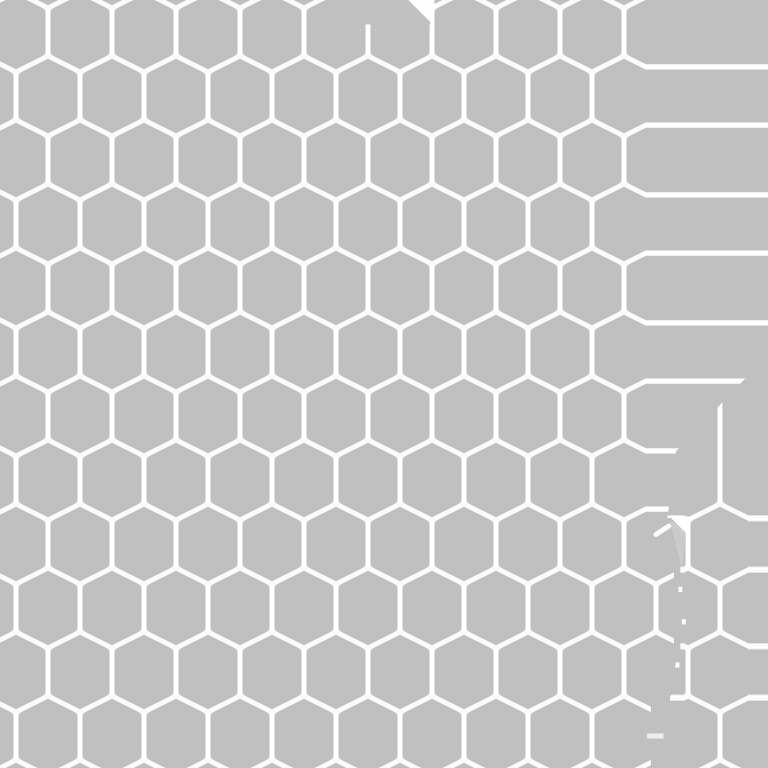
Give the GLSL for this pattern, as a three.js fragment shader.

```glsl
varying vec2 vUv;

const float REPEATS = 12.0;
const float HALF_LINE = 0.038;
const vec3 GREY = vec3(0.753);
const vec3 PALE = vec3(0.93);
const vec3 WHITE = vec3(0.995);

float coverage(float dist, float blur) {
  return clamp(0.5 - dist / blur, 0.0, 1.0);
}

float smoothMin(float a, float b, float k) {
  float h = max(k - abs(a - b), 0.0) / k;
  return min(a, b) - 0.25 * h * h * k;
}

float boxDistance(vec2 p, vec2 centre, vec2 halfSize) {
  vec2 d = abs(p - centre) - halfSize;
  return max(d.x, d.y);
}

float segmentDistance(vec2 p, vec2 a, vec2 b) {
  vec2 ab = b - a;
  return length(p - a - ab * clamp(dot(p - a, ab) / dot(ab, ab), 0.0, 1.0));
}

// Signed distance to the line through a and b, positive on its left
float sideDistance(vec2 p, vec2 a, vec2 b) {
  vec2 ab = normalize(b - a);
  return dot(p - a, vec2(-ab.y, ab.x));
}

// Corners run clockwise
float triangleDistance(vec2 p, vec2 a, vec2 b, vec2 c) {
  return max(sideDistance(p, a, b), max(sideDistance(p, b, c), sideDistance(p, c, a)));
}

// Distance to the nearest wall inside one hexagon centred on zero
float hexagonEdge(vec2 p) {
  vec2 q = abs(p);
  float slant = dot(vec2(0.25, 0.5) - q, normalize(vec2(0.5, 1.0)));
  return smoothMin(0.5 - q.x, slant, 0.05);
}

// Two interleaved grids of hexagon centres, on even and odd rows
float honeycombLine(vec2 p) {
  vec2 period = vec2(1.0, 2.0);
  vec2 evenCell = mod(p - vec2(0.25, -0.5), period) - 0.5 * period;
  vec2 oddCell = mod(p - vec2(0.75, 0.5), period) - 0.5 * period;
  return max(hexagonEdge(evenCell), hexagonEdge(oddCell)) - HALF_LINE;
}

// Ragged border between the main field and the lower right block
float seamPosition(float y) {
  float upper = 10.44 + 0.13 * (y - 4.0) + 0.82 * max(y - 4.95, 0.0);
  float lower = mix(10.32, 10.58, smoothstep(1.1, 1.3, y));
  return mix(lower, upper, step(3.9, y));
}

float seamGap(float y) {
  return mix(0.15, 0.05, smoothstep(1.1, 1.3, y)) * step(y, 3.9);
}

void main() {
  vec2 p = vUv * REPEATS;
  float blur = 1.2 * fwidth(p.y);

  // Clamped coordinates stretch the walls into straight runs
  float fieldLimit = mix(REPEATS, 10.09, step(3.95, p.y));
  float field = honeycombLine(vec2(min(p.x, fieldLimit), p.y));
  float block = honeycombLine(vec2(clamp(p.x, 10.69, 11.69), min(p.y, 4.5)));

  // Join both parts along the seam
  float fromSeam = p.x - seamPosition(p.y);
  float gap = seamGap(p.y);
  float ink = coverage(field, blur) * coverage(fromSeam + gap, blur);
  ink += coverage(block, blur) * coverage(gap - fromSeam, blur);

  // Bare patch and filled corner at the top
  ink *= 1.0 - coverage(boxDistance(p, vec2(5.91, 12.0), vec2(0.81, 0.38)), blur);
  float wedge = triangleDistance(p, vec2(6.36, 12.02), vec2(6.79, 12.02), vec2(6.78, 11.6));

  // Chips around the seam
  float chips = triangleDistance(p, vec2(10.46, 3.93), vec2(10.78, 3.93), vec2(10.75, 3.64));
  chips = min(chips, segmentDistance(p, vec2(10.25, 3.65), vec2(10.45, 3.78)) - HALF_LINE);
  for (int i = 0; i < 3; i++) {
    float n = float(i);
    vec2 centre = vec2(10.63 + 0.06 * sin(2.0 * n), 2.79 - 0.42 * n - 0.085 * n * n);
    chips = min(chips, boxDistance(p, centre, vec2(0.03, 0.04)));
  }
  ink = max(ink, coverage(min(wedge, chips), blur));

  // Faint smear and pale dash under the white lines
  float smear = triangleDistance(p, vec2(10.47, 3.85), vec2(10.72, 3.8), vec2(10.66, 3.1));
  float dash = boxDistance(p, vec2(10.24, 0.5), vec2(0.13, 0.04));
  vec3 colour = mix(GREY, PALE, 0.25 * coverage(smear, blur));
  colour = mix(colour, PALE, coverage(dash, blur));
  gl_FragColor = vec4(mix(colour, WHITE, min(ink, 1.0)), 1.0);
}
```
